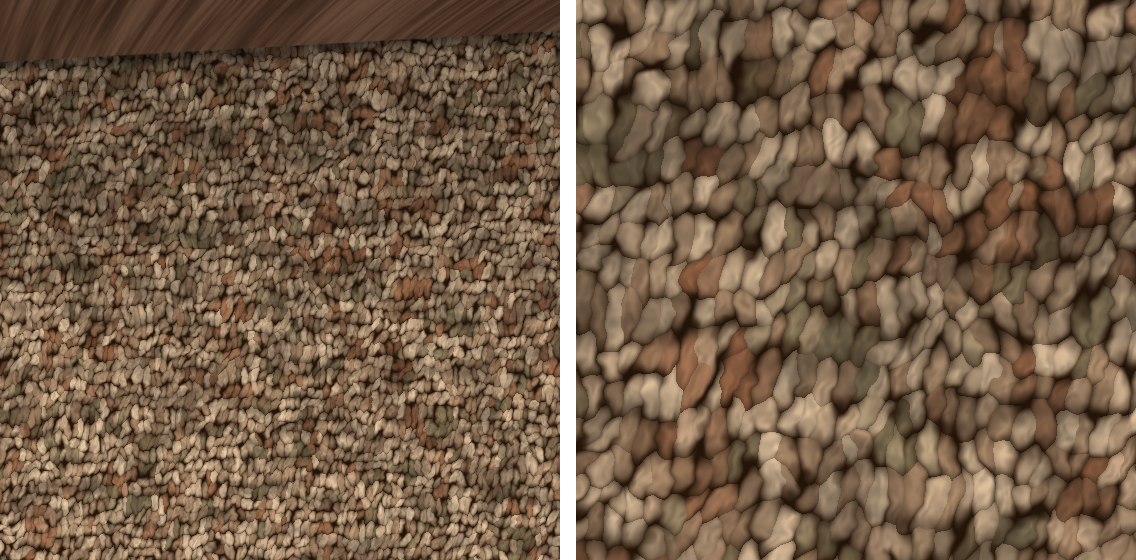
Left, the full canvas; right, a detail of the centre.
Write a Shadertoy shader that draws this texture.

```glsl
// Looped berber carpet in flecked browns below a slanted strip of dark wood.
// Tufts are jittered domes on wavy rows; the tallest dome at each point wins
// and its height sets the shading. The wood grain is stretched noise.

const vec2 TUFT_CELL = vec2(0.0108, 0.0225);
const vec2 TUFT_RADIUS = vec2(0.0080, 0.0160);

const vec3 GAP = vec3(0.135, 0.075, 0.03);
const vec3 SAND = vec3(0.73, 0.63, 0.515);
const vec3 BROWN = vec3(0.57, 0.455, 0.35);
const vec3 RUST = vec3(0.49, 0.31, 0.205);
const vec3 OLIVE = vec3(0.41, 0.365, 0.26);
const vec3 WOOD_DARK = vec3(0.22, 0.145, 0.10);
const vec3 WOOD_LIGHT = vec3(0.40, 0.29, 0.22);

float hash(vec2 p) {
    vec3 q = fract(p.xyx * 0.1031);
    q += dot(q, q.yzx + 33.33);
    return fract((q.x + q.y) * q.z);
}

vec2 hash2(vec2 p) {
    return vec2(hash(p), hash(p + 71.7));
}

float noise(vec2 p) {
    vec2 cell = floor(p), f = fract(p);
    f = f * f * (3.0 - 2.0 * f);
    float low = mix(hash(cell), hash(cell + vec2(1, 0)), f.x);
    float high = mix(hash(cell + vec2(0, 1)), hash(cell + vec2(1, 1)), f.x);
    return mix(low, high, f.y);
}

float fbm(vec2 p) {
    float sum = 0.0, gain = 0.5;
    for (int i = 0; i < 4; i++) {
        sum += gain * noise(p);
        p = p * 2.03 + 17.3;
        gain *= 0.5;
    }
    return sum / 0.9375;
}

vec2 rotate(vec2 v, float angle) {
    float c = cos(angle), s = sin(angle);
    return vec2(c * v.x - s * v.y, s * v.x + c * v.y);
}

// Yarn colour: mostly sand and brown, with clustered rust and olive flecks
vec3 yarnColor(vec2 id, vec2 centre) {
    float pick = hash(id + 5.3);
    vec3 yarn = mix(BROWN, SAND, smoothstep(0.05, 0.8, pick));
    float rust = noise(centre * vec2(34.0, 44.0) + 9.0) + 0.4 * (hash(id + 13.1) - 0.5);
    float olive = noise(centre * vec2(30.0, 42.0) + 51.0) + 0.4 * (hash(id + 29.9) - 0.5);
    yarn = mix(yarn, RUST, 0.8 * smoothstep(0.66, 0.9, rust));
    return mix(yarn, OLIVE, 0.75 * smoothstep(0.70, 0.92, olive));
}

// Bend the straight rows into uneven, scalloped ones with ragged tufts
vec2 bendRows(vec2 p) {
    float broad = noise(p * vec2(13.0, 10.0)) - 0.5;
    float scallop = noise(p * vec2(38.0, 26.0) + 4.0) - 0.5;
    float sway = noise(p * vec2(30.0, 40.0) + 23.0) - 0.5;
    vec2 ragged = vec2(noise(p * 150.0), noise(p * 140.0 + 37.0)) - 0.5;
    return p + vec2(0.007 * sway, 0.018 * broad + 0.017 * scallop) + 0.0045 * ragged;
}

vec3 carpet(vec2 p) {
    vec2 q = bendRows(p);
    vec2 base = floor(q / TUFT_CELL);
    float top = -0.6, light = 0.0;
    vec3 yarn = BROWN;
    for (int j = -1; j <= 1; j++) {
        for (int i = -2; i <= 2; i++) {
            vec2 id = base + vec2(i, j);
            vec2 jitter = (hash2(id) - 0.5) * vec2(0.6, 0.45);
            float shift = hash(vec2(id.y, 3.7)) - 0.5;
            vec2 centre = (id + 0.5 + jitter + vec2(shift, 0.0)) * TUFT_CELL;
            float lean = 0.28 + 0.9 * (hash(id + 41.0) - 0.5);
            vec2 d = rotate(q - centre, lean) / TUFT_RADIUS;
            float height = 1.0 - dot(d, d) - 0.55 * hash(id + 7.9);
            if (height > top) {
                top = height;
                light = d.y - 0.4 * d.x;
                yarn = yarnColor(id, centre);
            }
        }
    }
    // Dome shading, clump shadows, fibres and the falloff towards the wood
    float cover = smoothstep(-0.5, 0.8, top + 0.2 * light);
    float clump = mix(0.76, 1.10, smoothstep(0.2, 0.7, fbm(p * vec2(24.0, 38.0))));
    float fibre = 0.88 + 0.24 * noise(rotate(q, 0.3) * vec2(380.0, 190.0));
    float room = mix(1.06, 0.80, smoothstep(0.2, 0.95, p.y));
    return mix(GAP, yarn * clump * fibre, cover) * room;
}

vec3 wood(vec2 p) {
    float across = p.x - (p.y - 0.9) * mix(0.35, 1.5, p.x);
    float bands = fbm(vec2(across * 26.0, p.y * 5.0));
    float lines = fbm(vec2(across * 150.0, p.y * 9.0) + 8.0);
    float grain = 0.5 * bands + 0.5 * lines;
    return mix(WOOD_DARK, WOOD_LIGHT, smoothstep(0.2, 0.8, grain));
}

void mainImage(out vec4 fragColor, in vec2 fragCoord) {
    vec2 p = fragCoord / iResolution.y;
    float pixel = 1.0 / iResolution.y;
    float above = p.y - mix(0.889, 0.945, p.x);
    float contact = mix(0.55, 1.0, smoothstep(0.0, 0.035, -above));
    vec3 color = mix(carpet(p) * contact, wood(p), smoothstep(-pixel, pixel, above));
    fragColor = vec4(color, 1.0);
}
```
